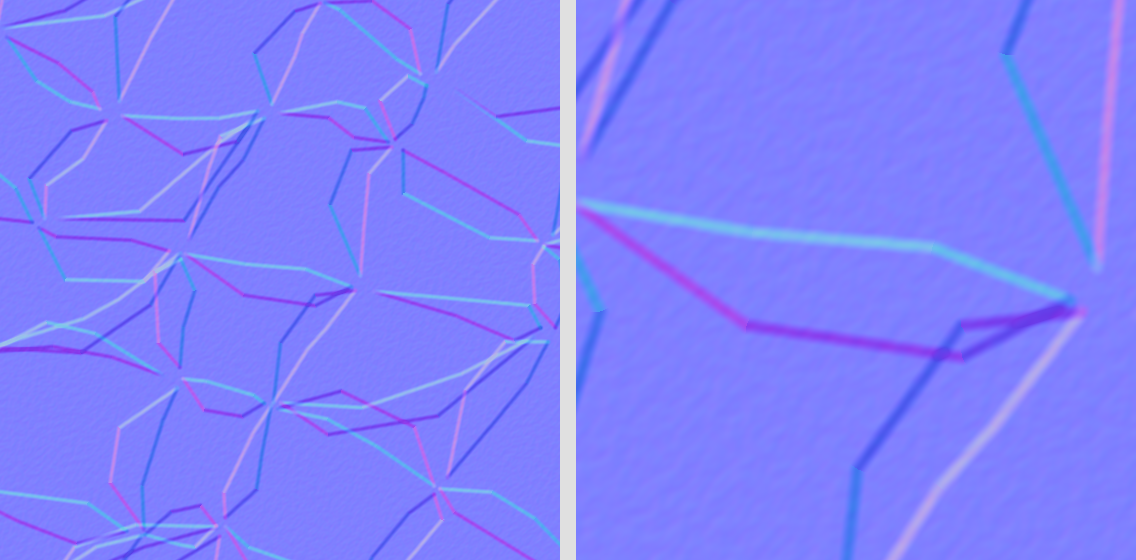
Left: the whole. Right: its middle third, enlarged.
Write a Shadertoy shader that draws this texture map.

```glsl
// Normal map of a flat slab split by tapered, kinked ridges and grooves.

const vec2  AXIS_U = vec2(0.252, -0.085);   // lattice step, gently descending
const vec2  AXIS_V = vec2(0.105, 0.230);    // lattice step, steep and leaning right
const float JITTER = 0.62;                  // scatter of the lattice nodes
const vec3  EDGE_CHANCE = vec3(0.88, 0.88, 0.22); // along U, along V, diagonal
const float BEND = 0.40;                    // sideways bow, relative to length
const float INSET = 0.09;                   // most that a tip stays off its node
const vec2  HALF_GAP = vec2(0.014, 0.038);  // thinnest and widest half sliver
const float LINE_EDGE = 0.0064;             // where a bevel has faded out
const float TILT = 0.50;                    // steepness of a bevel
const float MAX_TILT = 0.56;
const float GRAIN_SCALE = 88.0;
const float GRAIN_TILT = 0.021;

vec2 hash2(vec2 p) {
    vec3 q = fract(p.xyx * vec3(0.1031, 0.1030, 0.0973));
    q += dot(q, q.yzx + 33.33);
    return fract((q.xx + q.yz) * q.zy);
}

vec2 perp(vec2 v) { return vec2(-v.y, v.x); }

// Gradient noise, about -0.7 to 0.7
float corner(vec2 cell, vec2 offset) {
    float angle = 6.2832 * hash2(cell + 71.0).x;
    return dot(vec2(cos(angle), sin(angle)), offset);
}

float gradientNoise(vec2 p) {
    vec2 i = floor(p), f = p - i;
    vec2 w = f * f * f * (f * (f * 6.0 - 15.0) + 10.0);
    vec2 e = vec2(1.0, 0.0);
    return mix(mix(corner(i, f), corner(i + e, f - e), w.x),
               mix(corner(i + e.yx, f - e.yx), corner(i + 1.0, f - 1.0), w.x), w.y);
}

// Fine surface relief, slightly stretched along the rising diagonal
float grainHeight(vec2 p) {
    vec2 q = GRAIN_SCALE * vec2(0.55 * (p.x + p.y), 0.85 * (p.y - p.x));
    return gradientNoise(q) + 0.5 * gradientNoise(q * 1.9 + 13.7);
}

vec2 grainSlope(vec2 p) {
    vec2 e = vec2(0.25 / GRAIN_SCALE, 0.0);
    float h = grainHeight(p);
    return vec2(h - grainHeight(p + e), h - grainHeight(p + e.yx)) * 4.0;
}

vec2 nodePosition(vec2 id) {
    return mat2(AXIS_U, AXIS_V) * (id + 0.5 + JITTER * (hash2(id + 40.0) - 0.5));
}

// Bevel along a polyline, facing to the left of its direction
vec2 bevel(vec2 p, vec2 a, vec2 b, vec2 c, vec2 d, float fade) {
    vec2 path[4] = vec2[4](a, b, c, d);
    float nearest = 1e5;
    vec2 along = vec2(1.0, 0.0);
    for (int i = 0; i < 3; i++) {
        vec2 s = path[i + 1] - path[i], r = p - path[i];
        float dist = length(r - s * clamp(dot(r, s) / dot(s, s), 0.0, 1.0));
        if (dist < nearest) { nearest = dist; along = s; }
    }
    return perp(normalize(along)) * (1.0 - smoothstep(0.0, fade, nearest));
}

// Sliver between two nodes: two kinked sides that meet at both tips
vec2 sliver(vec2 p, vec2 a, vec2 b, vec2 seed, float fade) {
    vec2 tips = hash2(seed + 77.0) * INSET;
    vec2 d = b - a, n = normalize(perp(d));
    a += d * tips.x;
    b -= d * tips.y;
    vec2 shape = hash2(seed + 5.0), kink = hash2(seed + 9.0);
    vec2 gap = mix(HALF_GAP.xx, HALF_GAP.yy, hash2(seed + 23.0));
    vec2 slide = (hash2(seed + 31.0) - 0.5) * 0.16;
    float bow = (shape.x - 0.5) * BEND * length(d);
    vec2 m1 = a + d * mix(0.18, 0.40, kink.x) + n * bow;
    vec2 m2 = a + d * mix(0.56, 0.76, kink.y) + n * bow * mix(0.3, 1.1, shape.y);
    vec2 g1 = n * gap.x + d * slide.x, g2 = n * gap.y + d * slide.y;
    vec2 tilt = bevel(p, a, m1 + g1, m2 + g2, b, fade)
              - bevel(p, a, m1 - g1, m2 - g2, b, fade);
    return hash2(seed + 57.0).x < 0.5 ? tilt : -tilt;   // ridge or groove
}

void mainImage(out vec4 fragColor, in vec2 fragCoord) {
    vec2 p = fragCoord / iResolution.y;
    float fade = max(LINE_EDGE, 1.5 / iResolution.y);
    vec2 cell = floor(inverse(mat2(AXIS_U, AXIS_V)) * p);

    // Sum the bevels of all slivers that can reach this point
    vec2 slope = vec2(0.0);
    for (int y = -2; y <= 1; y++)
    for (int x = -2; x <= 1; x++) {
        vec2 id = cell + vec2(x, y);
        vec2 start = nodePosition(id);
        for (int k = 0; k < 3; k++) {
            vec2 seed = id + 101.0 * float(k + 1);
            if (hash2(seed).x > EDGE_CHANCE[k]) continue;
            vec2 hop = vec2(k != 1, k != 0);
            slope += sliver(p, start, nodePosition(id + hop), seed, fade);
        }
    }
    slope *= TILT;
    slope *= min(1.0, MAX_TILT / max(length(slope), 1e-4));
    slope += GRAIN_TILT * grainSlope(p);

    // Pack the normal, green pointing down
    vec3 normal = vec3(slope.x, -slope.y, sqrt(max(0.0, 1.0 - dot(slope, slope))));
    fragColor = vec4(0.5 + 0.5 * normal, 1.0);
}
```
